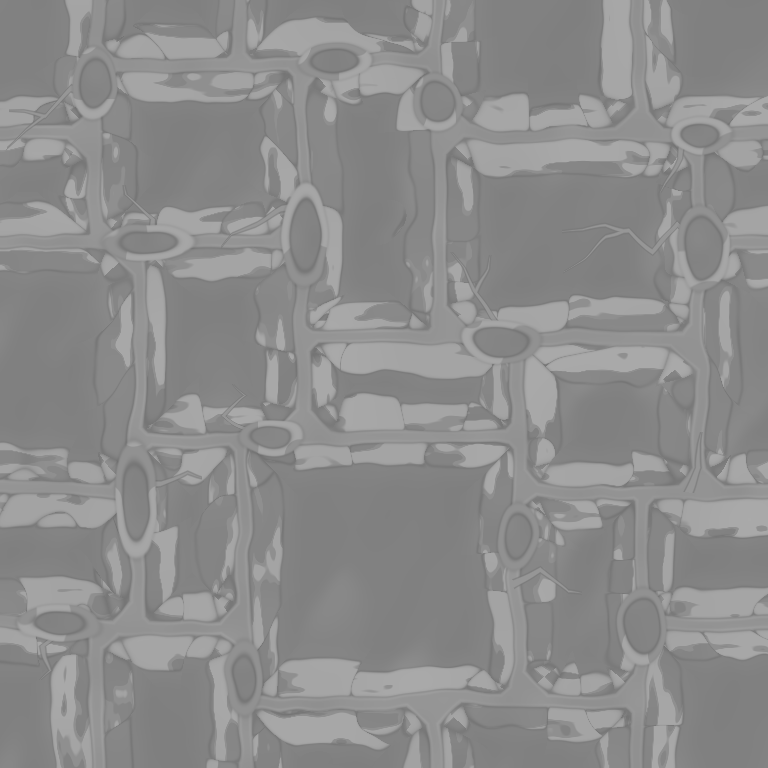
Give the GLSL for this texture map, as a Shadertoy shader.

```glsl
vec2 hash2(vec2 p) {
    vec3 q = fract(p.xyx * vec3(.1031, .1030, .0973));
    q += dot(q, q.yzx + 33.33);
    return fract((q.xx + q.yz) * q.zy);
}

float valueNoise(vec2 p) {
    vec2 i = floor(p), f = fract(p);
    f = f * f * (3. - 2. * f);
    float low = mix(hash2(i).x, hash2(i + vec2(1, 0)).x, f.x);
    float high = mix(hash2(i + vec2(0, 1)).x, hash2(i + 1.).x, f.x);
    return mix(low, high, f.y);
}

float zigzag(float x, float seed) {
    float i = floor(x);
    return mix(hash2(vec2(i, seed)).x, hash2(vec2(i + 1., seed)).x, fract(x)) - .5;
}

float softMin(float a, float b, float k) {
    float h = max(k - abs(a - b), 0.) / k;
    return min(a, b) - h * h * k * .25;
}

// Even nodes carry a horizontal joint, odd nodes a vertical one
vec2 node(vec2 i) {
    return i + mix(vec2(.2), vec2(.8), hash2(mod(i, 4.) + 11.));
}

bool isEven(vec2 i) { return mod(i.x + i.y, 2.) < .5; }

// Left, bottom, right and top joint around a stone
vec4 stoneBounds(vec2 c) {
    vec2 a = node(c), b = node(c + 1.);
    vec2 r = node(c + vec2(1, 0)), t = node(c + vec2(0, 1));
    return isEven(c) ? vec4(t.x, a.y, r.x, b.y) : vec4(a.x, r.y, b.x, t.y);
}

float stoneTone(vec2 p, vec2 cell, vec4 box, float px) {
    vec2 lo = p - box.xy, hi = box.zw - p;
    vec2 side = step(hi, lo), d = min(lo, hi);
    vec2 seed = mod(cell, 4.) * 13.;

    // Nearest facet: a side or a cut corner
    float corner = 4. + side.x + 2. * side.y;
    float cut = (d.x + d.y) * .707 - .02 - .09 * hash2(seed + corner).x;
    float depth = min(cut, min(d.x, d.y));
    float second = d.x + d.y + cut - depth - max(cut, max(d.x, d.y));
    bool upright = d.x < d.y, isCut = cut <= min(d.x, d.y);
    float facet = isCut ? corner : upright ? side.x : 2. + side.y;
    float along = upright ? p.y : p.x;

    // Chips along the bevel
    float run = along * 1.7 + 1.5 * valueNoise(p * 2.5 + facet * 7.);
    float chip = isCut ? 0. : floor(run);
    float gap = isCut ? 1. : min(fract(run), 1. - fract(run)) / 1.7;
    vec2 rnd = hash2(seed + vec2(chip * 5. + 3., facet * 17.));
    float width = mix(.13, .23, rnd.x) + .03 * (valueNoise(p * 9.) - .5);
    float edge = softMin(depth - .036, width - depth, .05);
    edge = softMin(edge, min(gap, (second - depth) * .6), .04);

    // Brushed face and joint
    float strokes = valueNoise(mat2(5, 2, -3, 1.5) * p + seed);
    float cloud = valueNoise(p * 2.3 + seed);
    float tone = .498 + .012 * strokes + .028 * smoothstep(.55, .9, cloud * .6 + strokes * .4);
    tone += .012 * (1. - smoothstep(0., .12, depth - width));
    float joint = .56 + .03 * valueNoise(p * 6.);
    tone = mix(joint, tone, smoothstep(-px, px, depth - .036));

    // Chips with sharp, streaky highlights
    vec2 streak = vec2(along * 3., depth * 17.) + rnd * 40.;
    float gloss = .7 * valueNoise(streak) + .3 * valueNoise(streak * vec2(3.5, 1.6));
    float limit = (upright ? .57 : .43) + .3 * (rnd.y - .5);
    float chipTone = .5 + .025 * rnd.y + .02 * valueNoise(p * 5.);
    chipTone = mix(chipTone, .56, smoothstep(-.07, -.05, gloss - limit));
    chipTone = mix(chipTone, .635 + .03 * cloud, smoothstep(-.01, .02, gloss - limit));
    tone = mix(tone, chipTone, smoothstep(-px, px, edge));

    // Thin contour and lit joint rim
    tone -= .06 * exp(-pow(edge / .008, 2.)) * (.4 + .6 * valueNoise(p * 8.));
    return tone + .04 * exp(-pow((depth - .024) / .007, 2.)) * valueNoise(p * 4. + 9.);
}

void mainImage(out vec4 fragColor, in vec2 fragCoord) {
    vec2 p = fragCoord / iResolution.xy * 4.;
    float px = 4. / iResolution.y;
    p += .05 * (vec2(valueNoise(p * 3.), valueNoise(p * 3. + 40.)) - .5);
    p += .018 * (vec2(valueNoise(p * 9.), valueNoise(p * 9. + 20.)) - .5);
    vec2 base = floor(p);
    float tone = .57;

    for (int k = 0; k < 4; k++) {
        vec2 cell = base - vec2(k % 2, k / 2);
        vec4 box = stoneBounds(cell);
        if (all(greaterThanEqual(p, box.xy)) && all(lessThan(p, box.zw)))
            tone = stoneTone(p, cell, box, px);
    }

    for (int k = 0; k < 9; k++) {
        vec2 i = base + vec2(k % 3, k / 3) - 1.;
        vec2 id = mod(i, 4.), r = hash2(id + 51.), s = hash2(id + 83.);
        vec2 v = p - node(i);
        if (!isEven(i)) v = v.yx;

        // Tapered crack leaving the joint, sometimes forked
        float u = v.y * (r.x < .5 ? 1. : -1.);
        float len = .3 + .6 * s.x * s.x, t = u / len;
        float w = v.x - .4 * (r.y - .5) + .22 * zigzag(u * 8., id.x + id.y * 9.) - u * (s.y - .5);
        if (s.x > .5) w = abs(w) - .22 * max(t - .55, 0.);
        float crack = abs(w) - .02 * (1. - t);
        float reach = s.y < .65 ? step(0., t) * step(t, 1.) : 0.;
        tone = mix(tone, .46, .7 * reach * smoothstep(px, -px, crack - .007));
        tone = mix(tone, .59, reach * smoothstep(px, -px, crack));

        // Oval pebble set in a pale ring
        if (r.x > .25) {
            vec2 size = vec2(.09 + .12 * r.y, .06 + .045 * s.x);
            float oval = (length(v / size) - 1.) * size.y;
            float ring = mix(.57, .65, smoothstep(.5, .54, valueNoise(p * vec2(7, 5) + id)));
            tone = mix(tone, ring, smoothstep(px, -px, oval - .035));
            tone = mix(tone, .505 + .03 * valueNoise(p * 8.), smoothstep(px, -px, oval));
            tone -= .06 * exp(-pow(oval / .008, 2.)) + .03 * exp(-pow((oval - .037) / .007, 2.));
        }
    }
    fragColor = vec4(vec3(tone), 1);
}
```
